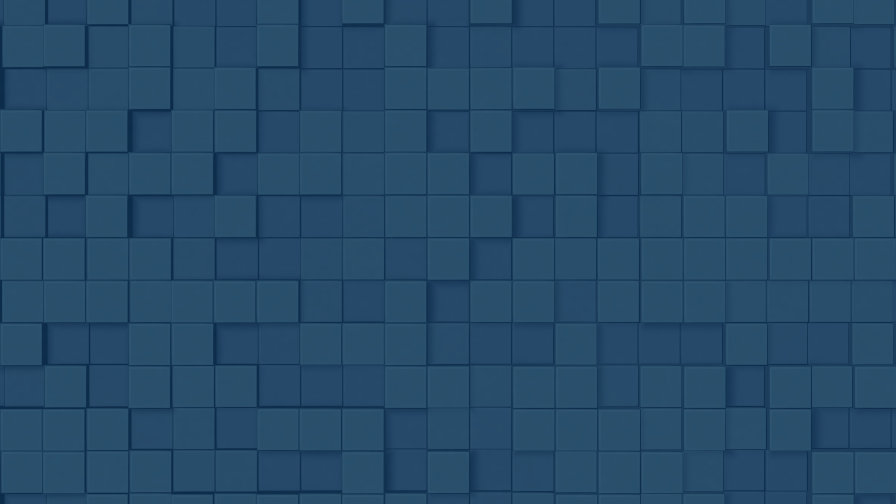
This background is drawn by a WebGL 2 fragment shader. Its source:

```glsl
#version 300 es
precision highp float;
// A wall of square blue blocks pushed out to random depths, seen head-on.
// Each pixel finds the highest block face covering it, with slight perspective,
// then adds bevels, thin joints and soft shadows from taller neighbours.

uniform vec2 u_resolution;
out vec4 fragColor;

const float ROWS = 11.87;                  // blocks per canvas height
const vec2 GRID_SHIFT = vec2(0.06, 0.27);  // grid origin, in blocks
const float PERSPECTIVE = 0.013;           // growth of the nearest faces
const float HALF_FACE = 0.5;
const float JOINT = 0.032;                 // joint width on each face
const vec2 LIGHT_DRIFT = vec2(0.12, -0.04);

const vec3 FACE_HIGH = vec3(0.160, 0.310, 0.421);
const vec3 FACE_LOW = vec3(0.150, 0.284, 0.412);
const vec3 SHADE = vec3(0.110, 0.240, 0.360);
const vec3 DEEP = vec3(0.050, 0.175, 0.295);

float hash(vec2 p) {
    return fract(sin(dot(p, vec2(127.1, 311.7))) * 43758.5453);
}

float valueNoise(vec2 p) {
    vec2 i = floor(p);
    vec2 f = fract(p);
    f = f * f * (3.0 - 2.0 * f);
    float low = mix(hash(i), hash(i + vec2(1.0, 0.0)), f.x);
    float high = mix(hash(i + vec2(0.0, 1.0)), hash(i + 1.0), f.x);
    return mix(low, high, f.y);
}

// Depth of a block: 0 is sunken, 1 is nearest the viewer.
float blockHeight(vec2 cell) {
    return smoothstep(0.05, 0.9, hash(cell + 17.0));
}

float faceScale(float height) {
    return 1.0 + PERSPECTIVE * (height - 0.5);
}

// Position relative to the centre of a projected block face.
vec2 faceOffset(vec2 p, vec2 cell, float height, vec2 eye) {
    return p - eye - (cell + 0.5 - eye) * faceScale(height);
}

float boxDistance(vec2 p, float halfSize) {
    vec2 q = abs(p) - halfSize;
    return length(max(q, 0.0)) + min(max(q.x, q.y), 0.0);
}

// Darkness cast on a lower face by a neighbour standing higher by rise.
float castShadow(vec2 offset, float rise) {
    float d = boxDistance(offset - LIGHT_DRIFT * rise, HALF_FACE);
    float fade = 1.0 - smoothstep(-0.12, 0.06 + 0.28 * rise, d);
    return rise * fade * fade;
}

// Face colour with a thin joint at the rim and a faint lit bevel inside it.
vec3 shadeFace(vec2 offset, float inset, float height, float pixel) {
    vec3 color = mix(FACE_LOW, FACE_HIGH, smoothstep(0.05, 0.55, height));
    float facing = smoothstep(-0.4, 0.4, offset.y - offset.x);
    float bevel = smoothstep(0.02, 0.04, inset) * (1.0 - smoothstep(0.05, 0.085, inset));
    color += bevel * mix(0.004, 0.020, facing) * (0.3 + 0.7 * height);
    float joint = 1.0 - smoothstep(0.0, max(JOINT, 0.9 * pixel), inset);
    return mix(color, DEEP, joint * mix(0.95, 0.5, facing));
}

void main() {
    vec2 uv = gl_FragCoord.xy / u_resolution;
    float aspect = u_resolution.x / u_resolution.y;
    vec2 p = uv * vec2(aspect, 1.0) * ROWS - GRID_SHIFT;
    vec2 eye = 0.5 * vec2(aspect, 1.0) * ROWS - GRID_SHIFT;
    vec2 home = floor(p);
    float pixel = ROWS / u_resolution.y;

    // Highest face covering this point
    float topHeight = -1.0;
    float inset = 0.0;
    vec2 topOffset = vec2(0.0);
    for (int y = -1; y <= 1; y++) {
        for (int x = -1; x <= 1; x++) {
            vec2 cell = home + vec2(x, y);
            float height = blockHeight(cell);
            vec2 offset = faceOffset(p, cell, height, eye);
            float d = boxDistance(offset, HALF_FACE * faceScale(height));
            if (d < 0.0 && height > topHeight) {
                topHeight = height;
                inset = -d;
                topOffset = offset;
            }
        }
    }

    // Exposed side walls are dark on the left and catch light on the right
    vec3 color = mix(DEEP, SHADE, smoothstep(0.2, 0.8, uv.x));

    if (topHeight >= 0.0) {
        color = shadeFace(topOffset, inset, topHeight, pixel);

        // Soft shadows from taller neighbours, fading to the right
        float shadow = 0.0;
        for (int y = -1; y <= 1; y++) {
            for (int x = -1; x <= 1; x++) {
                vec2 cell = home + vec2(x, y);
                float height = blockHeight(cell);
                vec2 offset = faceOffset(p, cell, height, eye);
                shadow = max(shadow, castShadow(offset, max(height - topHeight, 0.0)));
            }
        }
        color = mix(color, DEEP, shadow * mix(1.0, 0.55, uv.x));
    }

    // Faint mottling of the paint
    color += 0.005 * (valueNoise(p * 7.0) - 0.5);
    fragColor = vec4(color, 1.0);
}
```
